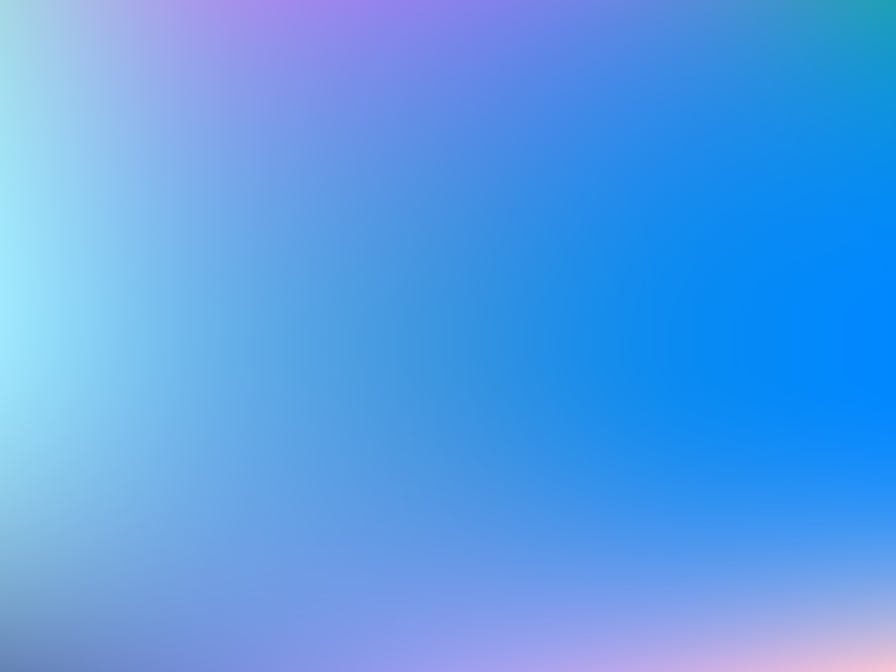
Give the GLSL for this background, as a Shadertoy shader.

```glsl
// Soft blue gradient with a cyan left edge, a violet top and a pink lower right corner.

const int STOPS = 5;

// Colour ramps, evenly spaced from the left edge to the right edge
const vec3 TOP_RAMP[STOPS] = vec3[STOPS](
    vec3(0.647, 0.843, 0.894), vec3(0.651, 0.576, 0.922),
    vec3(0.541, 0.510, 0.925), vec3(0.353, 0.545, 0.863),
    vec3(0.118, 0.627, 0.706));
const vec3 MIDDLE_RAMP[STOPS] = vec3[STOPS](
    vec3(0.627, 0.918, 1.000), vec3(0.400, 0.694, 0.914),
    vec3(0.224, 0.584, 0.878), vec3(0.043, 0.545, 0.945),
    vec3(0.000, 0.533, 1.000));
const vec3 BOTTOM_RAMP[STOPS] = vec3[STOPS](
    vec3(0.392, 0.510, 0.706), vec3(0.475, 0.565, 0.867),
    vec3(0.616, 0.620, 0.933), vec3(0.776, 0.675, 0.906),
    vec3(0.980, 0.776, 0.831));

// How far each edge colour reaches inward, at the left and right sides
const vec2 TOP_REACH = vec2(0.58, 0.48);
const vec2 BOTTOM_REACH = vec2(0.58, 0.44);
const float FALLOFF = 2.0;

// Smooth cubic curve through the stops of a ramp
vec3 sampleRamp(vec3 ramp[STOPS], float x) {
    float position = clamp(x, 0.0, 1.0) * float(STOPS - 1);
    int i = min(int(position), STOPS - 2);
    float t = position - float(i);
    vec3 a = ramp[i];
    vec3 b = ramp[i + 1];
    vec3 before = i > 0 ? ramp[max(i - 1, 0)] : 2.0 * a - b;
    vec3 after = i < STOPS - 2 ? ramp[min(i + 2, STOPS - 1)] : 2.0 * b - a;
    vec3 slopeA = 0.5 * (b - before);
    vec3 slopeB = 0.5 * (after - a);
    float s = t * t * (3.0 - 2.0 * t);
    float u = 1.0 - t;
    return mix(a, b, s) + t * u * (u * slopeA - t * slopeB);
}

// Weight of an edge colour: one at the edge, fading to zero at its reach
float edgeWeight(float distanceToEdge, vec2 reach, float x) {
    float fade = 1.0 - distanceToEdge / mix(reach.x, reach.y, x);
    return pow(clamp(fade, 0.0, 1.0), FALLOFF);
}

void mainImage(out vec4 fragColor, in vec2 fragCoord) {
    vec2 uv = fragCoord / iResolution.xy;

    // Horizontal ramp through the centre
    vec3 color = sampleRamp(MIDDLE_RAMP, uv.x);

    // Glows from the top and bottom edges
    float topWeight = edgeWeight(1.0 - uv.y, TOP_REACH, uv.x);
    float bottomWeight = edgeWeight(uv.y, BOTTOM_REACH, uv.x);
    color = mix(color, sampleRamp(TOP_RAMP, uv.x), topWeight);
    color = mix(color, sampleRamp(BOTTOM_RAMP, uv.x), bottomWeight);

    fragColor = vec4(clamp(color, 0.0, 1.0), 1.0);
}
```
